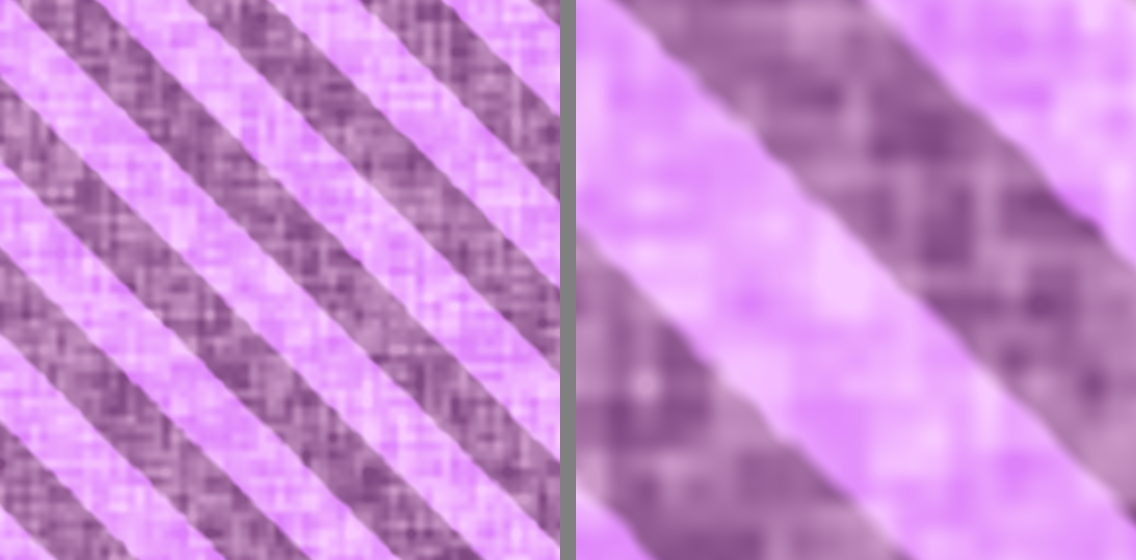
Left, the full canvas; right, a detail of the centre.
This pattern is drawn by a three.js fragment shader. Its source:

```glsl
varying vec2 vUv;

const float STRIPE_PERIOD = 0.3086;   // distance between stripes along x
const float STRIPE_CENTER = 0.098;    // centre of a dark stripe along the top edge
const float STRIPE_DUTY = 0.485;      // dark share of each period
const float EDGE_SOFTNESS = 0.009;
const float EDGE_WOBBLE = 0.008;
const float THREADS = 64.0;           // threads across the cloth
const float STREAK_LENGTH = 3.5;      // streak length in threads
const float WEAVE_CONTRAST = 1.65;

const vec3 PLUM_SHADE = vec3(0.51, 0.29, 0.52);
const vec3 PLUM_LIGHT = vec3(0.80, 0.60, 0.79);
const vec3 LILAC_SHADE = vec3(0.87, 0.51, 0.98);
const vec3 LILAC_LIGHT = vec3(0.97, 0.78, 1.00);

float hash(vec2 p) {
  vec3 q = fract(vec3(p.xyx) * 0.1031);
  q += dot(q, q.yzx + 33.33);
  return fract((q.x + q.y) * q.z);
}

float valueNoise(vec2 p) {
  vec2 cell = floor(p);
  vec2 f = fract(p);
  f = f * f * (3.0 - 2.0 * f);
  float bottom = mix(hash(cell), hash(cell + vec2(1.0, 0.0)), f.x);
  float top = mix(hash(cell + vec2(0.0, 1.0)), hash(cell + 1.0), f.x);
  return mix(bottom, top, f.y);
}

// Crossed streaks of horizontal and vertical threads, plus fine slubs
float weave(vec2 uv) {
  vec2 p = uv * THREADS;
  float weft = valueNoise(p * vec2(1.0 / STREAK_LENGTH, 1.0) + 17.0);
  float warp = valueNoise(p * vec2(1.0, 1.0 / STREAK_LENGTH) + 91.0);
  float slub = valueNoise(p + 153.0);
  float tone = 0.42 * weft + 0.42 * warp + 0.16 * slub;
  return clamp(0.5 + (tone - 0.5) * WEAVE_CONTRAST, 0.0, 1.0);
}

// 1 inside a dark diagonal stripe, 0 outside
float stripeMask(vec2 uv) {
  float across = uv.x + uv.y - 1.0 - STRIPE_CENTER;
  across += (valueNoise(uv * THREADS + 211.0) - 0.5) * EDGE_WOBBLE;
  float offset = abs(fract(across / STRIPE_PERIOD + 0.5) - 0.5) * STRIPE_PERIOD;
  float edge = 0.5 * STRIPE_DUTY * STRIPE_PERIOD;
  return 1.0 - smoothstep(edge - EDGE_SOFTNESS, edge + EDGE_SOFTNESS, offset);
}

void main() {
  float tone = weave(vUv);
  vec3 lilac = mix(LILAC_SHADE, LILAC_LIGHT, tone);
  vec3 plum = mix(PLUM_SHADE, PLUM_LIGHT, tone);
  gl_FragColor = vec4(mix(lilac, plum, stripeMask(vUv)), 1.0);
}
```
